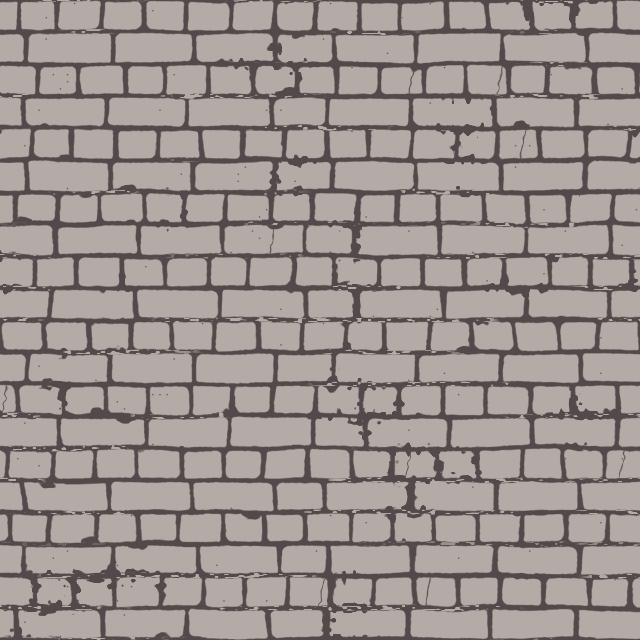
A WebGL 2 fragment shader for this texture:

```glsl
#version 300 es
precision highp float;
// Weathered brick wall: 20 courses alternating long bricks and short headers.
// Each brick is a rounded box with jittered joints; noise roughens its edges,
// bites and cracks wear it down, and pale flecks lie in the bed joints.

uniform vec2 u_resolution;
out vec4 fragColor;

const vec3 BRICK = vec3(0.70, 0.67, 0.65);
const vec3 MORTAR = vec3(0.32, 0.29, 0.29);
const float COURSES = 20.0;
const float HEADERS = 15.0;       // short bricks across a header course
const float STRETCHERS = 7.0;     // long bricks across, plus one cut brick
const float CUT_INDEX = 3.0;      // place of the cut brick in its course
const float JOINT_JITTER = 0.004;
const float HALF_JOINT = 0.0035;
const float WARP = 0.0022;
const float ROUGHNESS = 0.0026;
const float CHIP_DEPTH = 0.022;
const float BITE_CHANCE = 0.22;
const float CRACK_CHANCE = 0.04;
const float SPECK_CHANCE = 0.012;

float hash(vec2 p) {
    return fract(sin(dot(p, vec2(127.1, 311.7))) * 43758.5453);
}

float noise(vec2 p) {
    vec2 i = floor(p), f = fract(p);
    f = f * f * (3.0 - 2.0 * f);
    return mix(mix(hash(i), hash(i + vec2(1, 0)), f.x),
               mix(hash(i + vec2(0, 1)), hash(i + vec2(1, 1)), f.x), f.y);
}

// Position of joint k along a course; the cut brick shifts those after it.
float jointAt(float k, float row, bool header, float cut) {
    float count = header ? HEADERS : STRETCHERS + 1.0;
    float turn = floor(k / count);
    float id = k - turn * count;
    float x = header ? id / HEADERS
        : (id - (id > CUT_INDEX ? 1.0 - cut : 0.0)) / (STRETCHERS + cut);
    return turn + x + JOINT_JITTER * (2.0 * hash(vec2(id, row + 31.0)) - 1.0);
}

float roundedBox(vec2 p, vec2 halfSize, float radius) {
    vec2 q = abs(p) - halfSize + radius;
    return length(max(q, 0.0)) + min(max(q.x, q.y), 0.0) - radius;
}

// Signed distance to one brick, p measured from its centre.
float brickShape(vec2 p, vec2 halfCell, vec2 id) {
    float seed = hash(id + 7.3);
    vec2 inset = HALF_JOINT + 0.0014 * (vec2(hash(id + 1.7), hash(id + 4.1)) - 0.4);
    p.y += p.x * 0.035 * (seed - 0.5);
    p.x += p.y * 0.12 * (hash(id + 9.2) - 0.5);
    float corner = hash(id * 1.3 + 0.5 + 5.0 * step(0.0, p));
    return roundedBox(p, halfCell - inset, mix(0.003, 0.011, corner * corner));
}

// Bites out of the rim and hairline cracks on a few bricks.
float wear(float d, vec2 p, vec2 halfCell, vec2 id, float grain) {
    float side = hash(id + 12.6) * 2.0 - 1.0;
    if (hash(id + 21.4) < BITE_CHANCE) {
        vec2 rim = halfCell * vec2(side, hash(id + 3.9) < 0.5 ? -1.0 : 1.0);
        float size = mix(0.005, 0.012, hash(id + 15.8));
        d = max(d, size - length((p - rim) * vec2(0.65, 1.0)) + 0.007 * (grain - 0.5));
    }
    if (hash(id + 33.1) < CRACK_CHANCE) {
        float path = p.x - 0.65 * side * halfCell.x - 0.2 * p.y - 0.005 * (grain - 0.5);
        d = max(d, 0.0008 - abs(path));
    }
    return d;
}

void main() {
    vec2 uv = gl_FragCoord.xy / u_resolution;
    float soft = 0.9 / min(u_resolution.x, u_resolution.y);

    // Course and its own offset
    vec2 p = uv + WARP * (2.0 * vec2(noise(uv * 24.0), noise(uv * 17.0 + 50.0)) - 1.0);
    float row = floor(p.y * COURSES);
    bool header = mod(row, 2.0) > 0.5;
    float shift = hash(vec2(row, 3.0));
    float start = header ? shift / HEADERS
        : 0.027 + 0.02 * shift + 0.055 * step(0.85, hash(vec2(row, 8.0)));
    float cut = mix(0.54, 0.72, hash(vec2(row, 5.0)));
    float x = fract(p.x - start);

    // Brick holding this point
    float count = header ? HEADERS : STRETCHERS + 1.0;
    float left = 0.0, right = 1.0, index = 0.0;
    for (float k = -1.0; k <= count; k++) {
        float a = jointAt(k, row, header, cut);
        float b = jointAt(k + 1.0, row, header, cut);
        if (x >= a && x < b) { left = a; right = b; index = mod(k, count); }
    }
    vec2 id = vec2(index, row);
    vec2 halfCell = 0.5 * vec2(right - left, 1.0 / COURSES);
    vec2 local = vec2(x - 0.5 * (left + right), p.y - (row + 0.5) / COURSES);

    // Rough, chipped outline
    float grain = noise(uv * 130.0);
    float d = brickShape(local, halfCell, id);
    d += ROUGHNESS * (0.6 * noise(uv * 65.0) + 0.4 * noise(uv * 240.0) - 0.5);
    float worn = smoothstep(0.58, 0.82, noise(uv * 11.0 + 20.0));
    d += CHIP_DEPTH * worn * max(grain - 0.5, 0.0);
    d = wear(d, local, halfCell, id, grain);

    // Pinholes in the faces
    vec2 cell = floor(uv * 90.0);
    float pin = length(fract(uv * 90.0) - 0.5) / 90.0;
    if (hash(cell + 0.4) < SPECK_CHANCE) d = max(d, 0.0009 - pin);
    float face = 1.0 - smoothstep(-soft, soft, d);

    // Pale flecks along the bed joints
    float bed = smoothstep(0.40, 0.45, abs(local.y) * COURSES);
    float patches = smoothstep(0.5, 0.65, noise(uv * vec2(7.0, 20.0) + 80.0));
    float fleck = smoothstep(0.64, 0.76, noise(uv * vec2(130.0, 380.0)));
    face = max(face, bed * patches * fleck);

    fragColor = vec4(mix(MORTAR, BRICK, face), 1.0);
}
```
